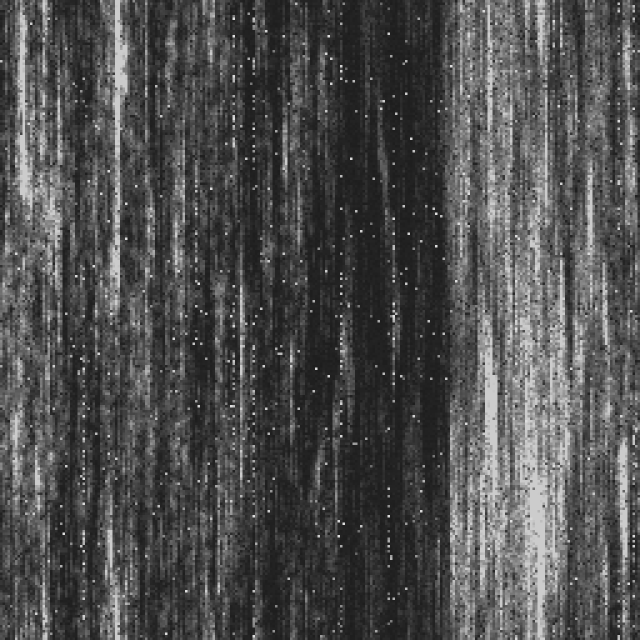
Reproduce this texture procedurally as a WebGL 2 fragment shader.

```glsl
#version 300 es
precision highp float;
precision highp int;
// Weathered grey surface: vertical fibres, dark and light bands, fine pixel grain and specks.

#define CELLS 256.0        // grain cells across the tile
#define MEDIAN_TONE 0.25   // grey at zero exposure
#define CONTRAST 0.55      // log contrast of the exposure
#define FLOOR_TONE 0.115   // darkest grey
#define DARK_BAND 1.05     // strength of the dark vertical band
#define LIGHT_BAND 0.65    // strength of the pale band beside it
#define FIBRE 0.85         // strength of the vertical fibres
#define MOSAIC 0.85        // strength of the short blocky flecks
#define GRAIN 0.9          // strength of the single cell grain
#define STREAK 1.3         // strength of the sparse bright streaks
#define SPECKS 0.011       // share of scattered pale specks
#define PITS 0.045         // share of dark pits

uniform vec2 u_resolution;
out vec4 fragColor;

const float TAU = 6.28319;

// Integer hash of a lattice point and a seed, 0 to 1
float hash(vec2 p, float seed) {
  uvec3 v = uvec3(p, seed) * 1664525u + 1013904223u;
  v.x += v.y * v.z;
  v.y += v.z * v.x;
  v.z += v.x * v.y;
  v ^= v >> 16u;
  v.x += v.y * v.z;
  v.y += v.z * v.x;
  v.z += v.x * v.y;
  return float((v.x ^ v.z) >> 8u) * exp2(-24.0);
}

// Wrapping noise along one column, with its own vertical phase
float columnNoise(float column, float y, float rows, float seed) {
  float t = (y + hash(vec2(column, 7.0), seed)) * rows;
  float row = floor(t);
  float a = hash(vec2(column, mod(row, rows)), seed + 50.0);
  float b = hash(vec2(column, mod(row + 1.0, rows)), seed + 50.0);
  return mix(a, b, smoothstep(0.0, 1.0, t - row));
}

// Wrapping noise, 0 to 1, with whole counts of columns and rows
float noise(vec2 uv, vec2 count, float seed) {
  float x = uv.x * count.x;
  float column = floor(x);
  float a = columnNoise(mod(column, count.x), uv.y, count.y, seed);
  float b = columnNoise(mod(column + 1.0, count.x), uv.y, count.y, seed);
  return mix(a, b, smoothstep(0.0, 1.0, x - column));
}

float signedNoise(vec2 uv, vec2 count, float seed) {
  return 2.0 * noise(uv, count, seed) - 1.0;
}

// Soft-sided window along x
float window(float x, vec2 rise, vec2 fall) {
  return smoothstep(rise.x, rise.y, x) * (1.0 - smoothstep(fall.x, fall.y, x));
}

// Broad light and dark zones across the width
float bands(vec2 uv) {
  float x = uv.x + 0.012 * signedNoise(uv, vec2(20.0, 4.0), 1.0);
  float dark = window(x, vec2(0.49, 0.57), vec2(0.675, 0.7));
  float light = window(x, vec2(0.685, 0.715), vec2(0.77, 0.9));
  float lightFade = 0.4 + 1.2 * noise(uv, vec2(5.0, 2.0), 2.0);
  return 0.42 * cos(TAU * (uv.x - 0.94)) - DARK_BAND * dark
       + LIGHT_BAND * light * lightFade;
}

// Grey of one grain cell
float cellTone(vec2 cell) {
  vec2 uv = cell / CELLS;
  float exposure = bands(uv) + 0.5 * signedNoise(uv, vec2(6.0, 3.0), 3.0);

  // Fibres at three widths
  exposure += FIBRE * (0.75 * signedNoise(uv, vec2(24.0, 2.0), 4.0)
                     + 0.9 * signedNoise(uv, vec2(72.0, 4.0), 5.0)
                     + 0.75 * signedNoise(uv, vec2(256.0, 10.0), 6.0));

  // Blocky flecks, calmer where the fibres run straight
  float straight = window(uv.x, vec2(0.48, 0.56), vec2(0.92, 1.0));
  float flecks = signedNoise(uv, vec2(128.0, 64.0), 8.0)
               + 0.5 * signedNoise(uv, vec2(256.0, 48.0), 9.0);
  exposure += MOSAIC * mix(0.8, 0.45, straight) * flecks;
  exposure += GRAIN * (hash(cell, 10.0) - 0.5);

  // Sparse bright streaks and dark pits
  exposure += STREAK * smoothstep(0.74, 0.9, noise(uv, vec2(88.0, 5.0), 11.0));
  exposure -= 1.2 * step(hash(cell, 12.0), PITS);
  float tone = MEDIAN_TONE * exp(CONTRAST * exposure);
  tone = clamp(tone, FLOOR_TONE + 0.025 * hash(cell, 13.0), 0.8);

  // Pale specks, crowded into dotted lines on a few columns
  float dotted = step(0.94, hash(vec2(cell.x, 3.0), 14.0))
               * smoothstep(0.45, 0.8, noise(uv, vec2(256.0, 4.0), 15.0));
  float speck = step(hash(cell, 16.0), SPECKS + 0.3 * dotted);
  return mix(tone, max(tone, 0.4 + 0.48 * hash(cell, 17.0)), speck);
}

void main() {
  // Four samples per pixel smooth the cell edges
  float tone = 0.0;
  for (int i = 0; i < 4; i++) {
    vec2 offset = 0.5 * vec2(i & 1, i >> 1) - 0.25;
    vec2 uv = (gl_FragCoord.xy + offset) / u_resolution;
    tone += 0.25 * cellTone(mod(floor(uv * CELLS), CELLS));
  }
  fragColor = vec4(vec3(tone), 1.0);
}
```
